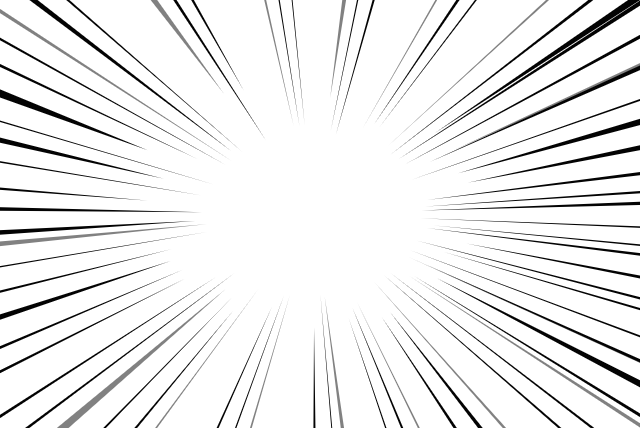
Write a WebGL 1 fragment shader that draws this background.

```glsl
precision highp float;
// Comic focus lines: thin black and half-tone wedges on white paper that
// taper toward an empty oval. Streaks come in trios; a loop spreads the trios
// around the oval with a smooth angular warp plus hashed variation.

uniform vec2 u_resolution;

const float TAU = 6.2831853;
const float TRIO_COUNT = 25.0;
const float TRIO_STEP = 0.069;             // angle between trio members
const vec2 FOCUS = vec2(0.49, 0.5);        // fraction of the canvas
const vec2 CLEAR_AXES = vec2(0.25, 0.188); // oval radii, canvas heights
const float SCREEN_PITCH = 0.0039;         // half-tone period
const vec3 PAPER = vec3(1.0);
const vec3 INK = vec3(0.01);

float hash(float n, float seed) {
  return fract(sin(n * 12.9898 + seed * 78.233) * 43758.5);
}

// One angular harmonic given its cosine and sine weights.
float harmonic(float angle, vec2 weights) {
  return dot(weights, vec2(cos(angle), sin(angle)));
}

// Middle angle of a trio: even steps warped by harmonics, in degrees.
float trioAngle(float trio) {
  float a = TAU * trio / TRIO_COUNT;
  float warp = 3.24
    + harmonic(a, vec2(-3.71, -9.62))
    + harmonic(2.0 * a, vec2(-1.88, -10.88))
    + harmonic(3.0 * a, vec2(0.89, 2.69))
    + harmonic(4.0 * a, vec2(0.08, 1.88))
    + harmonic(5.0 * a, vec2(-0.37, -0.48))
    + harmonic(6.0 * a, vec2(-0.50, 0.40))
    + harmonic(8.0 * a, vec2(0.24, -1.27));
  return a + radians(warp);
}

// 1 where two whole numbers agree.
float same(float a, float b) {
  return 1.0 - step(0.5, abs(a - b));
}

// Grey streaks end each steep trio and open every fifth shallow one.
float greyMask(float trio, float member, float steepness) {
  float shallow = same(mod(trio, 5.0), 3.0) * same(member, -1.0);
  return mix(shallow, same(member, 1.0), step(0.55, steepness));
}

// Distance from the focus to the oval along a unit direction.
float ovalRadius(vec2 dir, vec2 axes) {
  return 1.0 / length(dir / axes);
}

// Share of a pixel covered by a band centred on zero.
float bandCoverage(float offset, float halfWidth, float pixel) {
  float upper = min(offset + 0.5 * pixel, halfWidth);
  float lower = max(offset - 0.5 * pixel, -halfWidth);
  return clamp((upper - lower) / pixel, 0.0, 1.0);
}

// Wedge that starts at tip and widens outward.
float wedge(vec2 p, vec2 dir, float tip, float slope, float pixel) {
  float along = dot(p, dir) - tip;
  float across = dot(p, vec2(-dir.y, dir.x));
  return step(0.0, along) * bandCoverage(across, slope * along, pixel);
}

// Checkered dot screen, fading to even grey when too fine to resolve.
float halftone(vec2 p, float pitch, float pixel) {
  vec2 wave = sin(p * TAU / pitch);
  float detail = smoothstep(2.0, 4.0, pitch / pixel);
  return 0.5 + 0.5 * detail * clamp(wave.x * wave.y * 3.0, -1.0, 1.0);
}

// Paper left uncovered by one streak.
float streakGap(vec2 p, float trio, float member, float middle, float screen, float pixel) {
  float id = 3.0 * trio + member;
  float angle = middle + member * TRIO_STEP + 0.02 * (hash(id, 1.0) - 0.5);
  vec2 dir = vec2(cos(angle), sin(angle));

  // Shorter streaks start farther out and widen faster.
  float reach = hash(id, 2.0);
  float setback = mix(1.0, 1.75, reach * reach);
  float tip = ovalRadius(dir, CLEAR_AXES) * setback;
  float boldness = hash(id, 3.0);
  float slope = mix(0.003, 0.0095, boldness * boldness) * setback * setback;

  // Grey streaks are a little wider and print through the dot screen.
  float isGrey = greyMask(trio, member, abs(sin(middle)));
  slope *= 1.0 + 0.3 * isGrey;
  return 1.0 - mix(1.0, screen, isGrey) * wedge(p, dir, tip, slope, pixel);
}

void main() {
  float pixel = 1.0 / u_resolution.y;
  vec2 p = (gl_FragCoord.xy - FOCUS * u_resolution) * pixel;
  float screen = halftone(p, SCREEN_PITCH, pixel);
  float paperLeft = 1.0;

  for (float trio = 0.0; trio < TRIO_COUNT; trio += 1.0) {
    float middle = trioAngle(trio);
    for (float member = -1.0; member < 1.5; member += 1.0) {
      paperLeft *= streakGap(p, trio, member, middle, screen, pixel);
    }
  }

  gl_FragColor = vec4(mix(INK, PAPER, paperLeft), 1.0);
}
```
